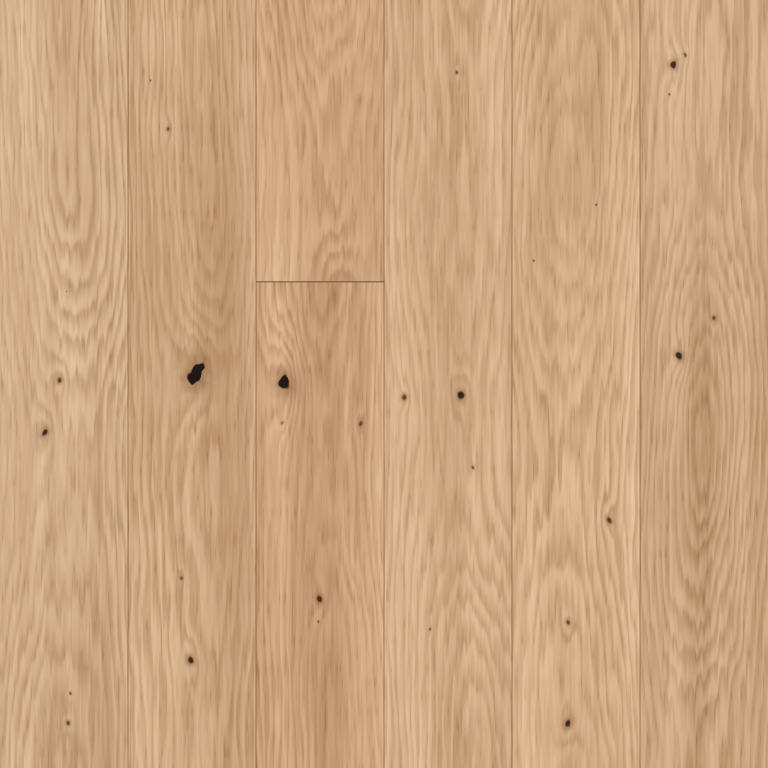
Write a Shadertoy shader that draws this texture.

```glsl
const float PLANKS = 6.0;
const float JOINT_COLUMN = 2.0;
const float JOINT_HEIGHT = 0.633;
const float SEAM_HALF_WIDTH = 0.0006;
const int KNOTS_PER_BOARD = 5;

const vec3 DARK_OAK = vec3(0.66, 0.50, 0.36);
const vec3 LIGHT_OAK = vec3(0.88, 0.75, 0.61);
const vec3 KNOT_BROWN = vec3(0.52, 0.34, 0.21);
const vec3 KNOT_CORE = vec3(0.10, 0.08, 0.07);
const vec3 SEAM_BROWN = vec3(0.38, 0.25, 0.15);

float hash(vec2 p) {
    vec3 q = fract(vec3(p.xyx) * 0.1031);
    q += dot(q, q.yzx + 33.33);
    return fract((q.x + q.y) * q.z);
}

float noise(vec2 p) {
    vec2 cell = floor(p);
    vec2 f = fract(p);
    f = f * f * (3.0 - 2.0 * f);
    float low = mix(hash(cell), hash(cell + vec2(1, 0)), f.x);
    float high = mix(hash(cell + vec2(0, 1)), hash(cell + vec2(1, 1)), f.x);
    return mix(low, high, f.y);
}

float centredNoise(vec2 p, vec2 frequency, float seed) {
    return noise(p * frequency + seed) - 0.5;
}

// Position in plank widths (xy) and radius (z); later knots shrink to specks.
vec3 knotShape(int index, float seed) {
    float i = float(index);
    float x = 0.7 * (hash(vec2(seed, i + 3.1)) - 0.5);
    float y = PLANKS * hash(vec2(seed + 7.3, i + 11.7));
    float size = hash(vec2(seed + 2.9, i + 23.5));
    return vec3(x, y, 0.075 * mix(0.2, 1.0, size) / (1.0 + 1.6 * i));
}

// Lengthwise cut through a trunk whose heart wanders below the surface.
float trunkDistance(vec2 p, float seed) {
    float bend = noise(vec2(p.y * 0.3, seed)) - 0.5;
    float heart = 0.4 * (hash(vec2(seed, 41.0)) - 0.5) + 0.25 * bend;
    float depth = 0.04 + 0.45 * noise(vec2(p.y * 0.42, seed + 19.0));
    float waver = 0.09 * centredNoise(p, vec2(3.0, 0.7), seed);
    waver += 0.035 * centredNoise(p, vec2(8.0, 1.8), seed * 2.0);
    return length(vec2(p.x - heart, depth)) + waver;
}

// Swell that makes the grain flow around each knot.
float knotSwell(vec2 p, float seed) {
    float swell = 0.0;
    for (int i = 0; i < KNOTS_PER_BOARD; i++) {
        vec3 knot = knotShape(i, seed);
        vec2 d = (p - knot.xy) / (knot.z * vec2(3.0, 7.0));
        swell += 3.0 * knot.z * exp(-dot(d, d));
    }
    return swell;
}

// Slow rise and quick fall across one growth ring.
float ringProfile(float rings) {
    float t = fract(rings);
    return smoothstep(0.0, 0.6, t) * (1.0 - smoothstep(0.7, 1.0, t));
}

float grainTone(vec2 p, float seed) {
    float trunk = trunkDistance(p, seed);
    float rings = 19.0 * (trunk + knotSwell(p, seed));
    rings += 0.6 * centredNoise(p, vec2(40.0, 3.0), seed);
    float ring = ringProfile(rings);
    float ringStrength = 0.27 + 0.26 * centredNoise(p, vec2(3.0, 0.5), seed * 2.0);

    // Broad bands, darker along the heart
    float tone = 0.65 - 0.24 * exp(-18.0 * trunk * trunk);
    tone += 0.36 * centredNoise(p, vec2(3.5, 0.3), seed * 7.0);
    tone += 0.22 * centredNoise(p, vec2(10.0, 0.35), seed * 5.0);

    // Fine fibres and pores
    tone += ringStrength * (ring - 0.5);
    tone += 0.16 * centredNoise(p, vec2(32.0, 1.0), seed * 3.0);
    tone += 0.20 * centredNoise(p, vec2(70.0, 5.0), seed * 4.0);
    float pore = smoothstep(0.6, 0.95, noise(p * vec2(75.0, 9.0) + seed * 11.0));
    return tone - 0.2 * pore * (1.0 - 0.6 * ring);
}

vec3 addKnots(vec3 color, vec2 p, float seed, float pixel) {
    for (int i = 0; i < KNOTS_PER_BOARD; i++) {
        vec3 knot = knotShape(i, seed);
        vec2 d = p - knot.xy;
        d.x += 0.5 * d.y * (hash(vec2(seed, float(i))) - 0.5);
        float ragged = 0.6 * (noise(p * 22.0 + seed) - 0.5);
        float reach = length(d * vec2(1.0, 0.8)) / knot.z + ragged;
        float edge = max(0.12, pixel / knot.z);
        float halo = exp(-0.4 * reach * reach);
        float core = 1.0 - smoothstep(0.8 - edge, 0.8 + edge, reach);
        float openness = smoothstep(0.008, 0.035, knot.z);
        color = mix(color, KNOT_BROWN, 0.6 * halo);
        color = mix(color, KNOT_CORE, mix(0.4, 0.95, openness) * core);
    }
    return color;
}

float seamLine(float dist, float pixel) {
    return 1.0 - smoothstep(SEAM_HALF_WIDTH - 0.5 * pixel, SEAM_HALF_WIDTH + 0.6 * pixel, dist);
}

void mainImage(out vec4 fragColor, in vec2 fragCoord) {
    vec2 uv = fragCoord / iResolution.xy;
    float pixel = 1.0 / min(iResolution.x, iResolution.y);

    // Board layout
    float column = floor(uv.x * PLANKS);
    bool jointed = column == JOINT_COLUMN;
    float row = jointed ? step(JOINT_HEIGHT, uv.y) : 0.0;
    float seed = 13.0 * column + 97.0 * row + 5.0;
    vec2 p = vec2(fract(uv.x * PLANKS) - 0.5, uv.y * PLANKS);

    // Wood
    float boardTone = 0.14 * (hash(vec2(seed, 61.0)) - 0.5);
    vec3 color = mix(DARK_OAK, LIGHT_OAK, grainTone(p, seed) + boardTone);
    float warmth = jointed ? 0.8 : 0.5 * hash(vec2(seed, 73.0));
    color *= mix(vec3(1.0), vec3(1.0, 0.97, 0.945), warmth);
    color = addKnots(color, p, seed, pixel * PLANKS);

    // Seams between boards
    float nearestSeam = clamp(round(uv.x * PLANKS), 1.0, PLANKS - 1.0) / PLANKS;
    color = mix(color, SEAM_BROWN, 0.42 * seamLine(abs(uv.x - nearestSeam), pixel));
    float joint = jointed ? seamLine(abs(uv.y - JOINT_HEIGHT), pixel) : 0.0;
    color = mix(color, SEAM_BROWN, 0.8 * joint);

    fragColor = vec4(color, 1.0);
}
```
